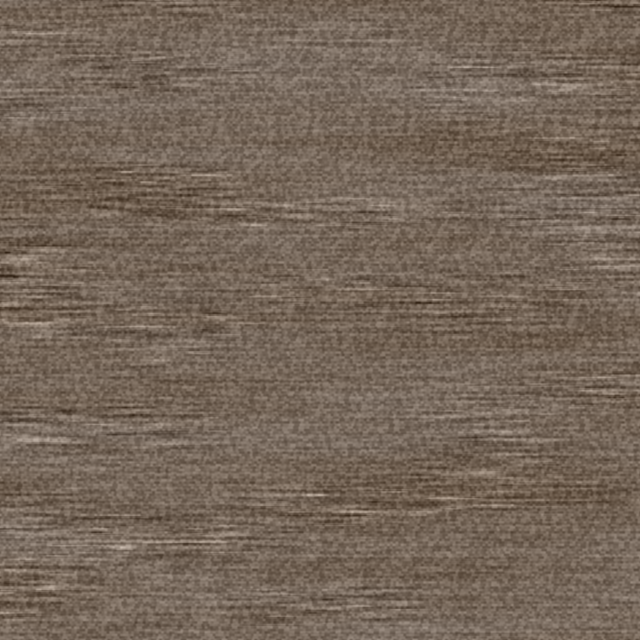
Give the GLSL for this texture, as a Shadertoy shader.

```glsl
// Brown-grey woven grain: fine horizontal threads over soft cloudy patches,
// with short pale and dark flecks. Each thread row is smooth 1D noise with
// its own random shift; rows are blended vertically to keep edges soft.

const vec3 BASE_COLOR = vec3(0.466, 0.407, 0.355);
const vec3 GREY_TINT  = vec3(-0.004, 0.002, 0.010); // cooler in pale patches

// Cells per canvas width and height
const vec2 CLOUD_SCALE   = vec2(3.0, 13.0);
const vec2 BAND_SCALE    = vec2(4.0, 50.0);
const vec2 LONG_SCALE    = vec2(6.0, 160.0);
const vec2 THREAD_SCALE  = vec2(17.0, 220.0);
const vec2 FLECK_SCALE   = vec2(20.0, 190.0);
const vec2 GRAIN_SCALE   = vec2(235.0, 256.0);
const vec2 CLUSTER_SCALE = vec2(4.0, 18.0);

// Brightness given by each layer
const float CLOUD_AMOUNT  = 0.029;
const float BAND_AMOUNT   = 0.019;
const float LONG_AMOUNT   = 0.026;
const float THREAD_AMOUNT = 0.074;
const float GRAIN_AMOUNT  = 0.088;
const float WEAVE_AMOUNT  = 0.010;
const float PALE_FLECK    = 0.160;
const float DARK_FLECK    = 0.110;

const float LINE_CONTRAST = 0.45; // how much a thread shades its neighbour
const float WEAVE_ROWS = 170.0;
const float TAU = 6.2831853;

float hash(vec2 p) {
    return fract(sin(dot(p, vec2(127.1, 311.7))) * 43758.5453);
}

// Smooth 2D value noise, -1 to 1
float noise(vec2 p) {
    vec2 cell = floor(p);
    vec2 f = fract(p);
    f = f * f * (3.0 - 2.0 * f);
    float low  = mix(hash(cell), hash(cell + vec2(1.0, 0.0)), f.x);
    float high = mix(hash(cell + vec2(0.0, 1.0)), hash(cell + 1.0), f.x);
    return 2.0 * mix(low, high, f.y) - 1.0;
}

// Noise along one row, shifted so that streak ends never line up
float rowNoise(float x, float row, float seed) {
    x += 37.0 * hash(vec2(row, seed));
    float cell = floor(x);
    float f = smoothstep(0.0, 1.0, x - cell);
    float left  = hash(vec2(cell, row + seed));
    float right = hash(vec2(cell + 1.0, row + seed));
    return 2.0 * mix(left, right, f) - 1.0;
}

// Horizontal streaks, -1 to 1
float streaks(vec2 p, float seed) {
    float row = floor(p.y);
    float f = smoothstep(0.0, 1.0, p.y - row);
    return mix(rowNoise(p.x, row, seed), rowNoise(p.x, row + 1.0, seed), f);
}

void mainImage(out vec4 fragColor, in vec2 fragCoord) {
    vec2 uv = fragCoord / iResolution.y;

    // Broad patches and bands
    float cloud = noise(uv * CLOUD_SCALE + 11.0);
    cloud = 0.75 * cloud + 0.45 * noise(uv * CLOUD_SCALE * 2.3 + 53.0);
    float band = streaks(uv * BAND_SCALE, 71.0);

    // Places where threads and flecks stand out
    float cluster = smoothstep(-0.5, 0.6, noise(uv * CLUSTER_SCALE + 91.0));
    float relief = 0.55 + 0.75 * cluster;

    // Threads, each with an opposite shade on the next row
    float longThread = streaks(uv * LONG_SCALE, 307.0);
    vec2 threadPos = uv * THREAD_SCALE;
    float thread = streaks(threadPos, 613.0);
    thread -= LINE_CONTRAST * streaks(threadPos + vec2(0.0, 1.2), 613.0);

    // Speckled grain and faint weave
    float grain = streaks(uv * GRAIN_SCALE, 1301.0);
    float weave = sin(uv.y * WEAVE_ROWS * TAU);

    // Short flecks
    float fleck = streaks(uv * FLECK_SCALE, 907.0);
    float pale = smoothstep(0.4, 1.0, fleck) * cluster;
    float dark = smoothstep(0.4, 1.0, -fleck) * cluster;

    float light = CLOUD_AMOUNT * cloud + BAND_AMOUNT * band;
    light += relief * (LONG_AMOUNT * longThread + THREAD_AMOUNT * thread);
    light += GRAIN_AMOUNT * grain + WEAVE_AMOUNT * weave;
    light += PALE_FLECK * pale - DARK_FLECK * dark;

    vec3 color = BASE_COLOR + light + GREY_TINT * (cloud + 0.5 * band);
    fragColor = vec4(clamp(color, 0.0, 1.0), 1.0);
}
```
